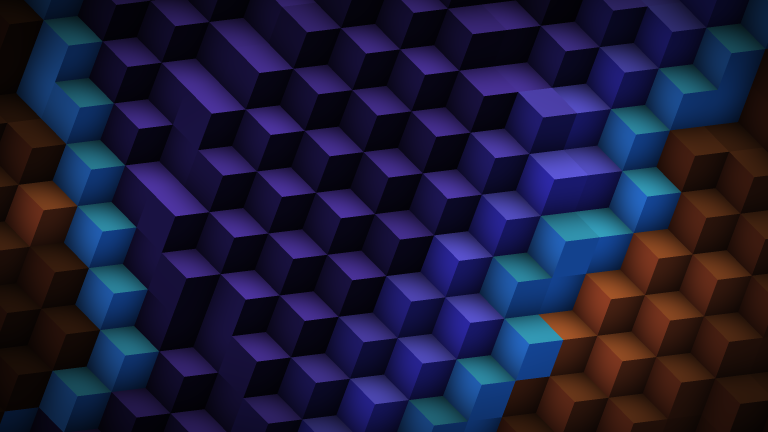
Reproduce this background procedurally as a Shadertoy shader.

```glsl
// Slanted stack of matte cubes in indigo, blue, cyan and rust with carved-out steps.
// Lengths are in canvas heights, with y pointing down inside the scene.

const vec2 ORIGIN = vec2(0.653, 0.456);       // near corner of cell (0,0,0)
const vec2 AXIS_X = vec2(-0.0580, -0.0590);   // projected cube edges, going away
const vec2 AXIS_Y = vec2(0.0786, -0.0097);
const vec2 AXIS_Z = vec2(-0.0318, 0.0845);
const int SAMPLES = 3;

float hash(vec2 p) {
    return fract(sin(dot(p, vec2(127.1, 311.7))) * 43758.5453);
}

float cross2(vec2 a, vec2 b) {
    return a.x * b.y - a.y * b.x;
}

// Screen position of the near corner of a cell
vec2 project(vec3 cell) {
    return ORIGIN + cell.x * AXIS_X + cell.y * AXIS_Y + cell.z * AXIS_Z;
}

// Front layer fills the middle, the next one the sides, with a few cubes missing
bool isSolid(vec3 cell) {
    float layer = cell.x + cell.y + cell.z;
    if (layer < -0.5) return false;
    if (layer > 1.5) return true;
    vec2 p = project(cell);
    if (layer > 0.5) {
        bool outer = p.x < 0.12 || p.x > 1.52;
        return !(outer && hash(cell.xy) < 0.25);
    }
    float leftEdge = 0.389 + 1.21 * pow(abs(p.y - 0.544), 2.0);
    float rightEdge = 1.320 - 0.821 * pow(abs(p.y - 0.463), 2.0);
    return p.x > leftEdge && p.x < rightEdge;
}

// Picks the colour of the face whose normal is the given axis
vec3 pickFace(vec3 normal, vec3 right, vec3 left, vec3 top) {
    return right * normal.x + left * normal.y + top * normal.z;
}

float glow(vec2 p, vec2 center, float radius) {
    vec2 d = (p - center) / radius;
    return exp(-dot(d, d));
}

// Colour bands: rust outside, a cyan border, then blue fading to indigo
vec3 cubeColor(vec3 cell, vec3 normal) {
    vec2 p = project(cell);
    float fromLeft = p.x - 0.120 - 0.187 * p.y + 2.2 * max(0.0, p.y - 0.856);
    float fromRight = 1.096 + 0.78 * (0.891 - p.y) - p.x;
    float inside = min(fromLeft, fromRight);

    vec3 indigo = pickFace(normal, vec3(0.025, 0.018, 0.075),
                           vec3(0.085, 0.060, 0.220), vec3(0.260, 0.175, 0.540));
    vec3 blue = pickFace(normal, vec3(0.085, 0.085, 0.370),
                         vec3(0.150, 0.135, 0.560), vec3(0.310, 0.290, 0.720));
    vec3 cyan = pickFace(normal, vec3(0.070, 0.240, 0.520),
                         vec3(0.130, 0.360, 0.680), vec3(0.180, 0.540, 0.640));
    vec3 rust = pickFace(normal, vec3(0.300, 0.140, 0.080),
                         vec3(0.600, 0.260, 0.150), vec3(0.690, 0.360, 0.170));

    float variation = mix(0.90, 1.10, hash(cell.xy + 7.0));
    if (inside < -0.09) {
        float heat = glow(p, vec2(1.46, 0.76), 0.34) + glow(p, vec2(0.06, 0.50), 0.10);
        return rust * mix(0.32, 1.0, min(heat, 1.0)) * variation;
    }
    if (inside < 0.09) return cyan * variation;
    return mix(blue, indigo, smoothstep(0.20, 0.47, fromRight)) * variation;
}

// Darkens a face towards a cube that rises beside it
float occlusion(vec3 front, vec3 direction, float along) {
    return isSolid(front + direction) ? 1.0 - 0.42 * along * along : 1.0;
}

// Walks through the cell grid along the view direction to the first cube
vec3 renderCubes(vec2 p) {
    vec3 ray = vec3(cross2(AXIS_Y, AXIS_Z), cross2(AXIS_Z, AXIS_X), cross2(AXIS_X, AXIS_Y));
    ray /= ray.x + ray.y + ray.z;
    vec2 q = p - ORIGIN;
    vec3 start = vec3(cross2(q, AXIS_Y), cross2(AXIS_X, q), 0.0) / cross2(AXIS_X, AXIS_Y);
    start -= ray * (start.x + start.y);

    vec3 cell = floor(start);
    vec3 normal = vec3(0.0, 0.0, 1.0);
    float travel = 0.0;
    for (int i = 0; i < 8; i++) {
        if (isSolid(cell)) break;
        vec3 t = (cell + 1.0 - start) / ray;
        travel = min(t.x, min(t.y, t.z));
        normal = t.x <= travel ? vec3(1, 0, 0) : t.y <= travel ? vec3(0, 1, 0) : vec3(0, 0, 1);
        cell += normal;
    }

    vec3 local = clamp(start + ray * travel - cell, 0.0, 1.0);
    vec3 front = cell - normal;
    float shade = occlusion(front, normal.yzx, dot(local, normal.yzx))
                * occlusion(front, normal.zxy, dot(local, normal.zxy));
    return cubeColor(cell, normal) * shade;
}

void mainImage(out vec4 fragColor, in vec2 fragCoord) {
    // Supersampling smooths the face edges
    vec3 color = vec3(0.0);
    for (int i = 0; i < SAMPLES * SAMPLES; i++) {
        vec2 offset = (vec2(i % SAMPLES, i / SAMPLES) + 0.5) / float(SAMPLES) - 0.5;
        vec2 p = (fragCoord + offset) / iResolution.y;
        color += renderCubes(vec2(p.x, 1.0 - p.y));
    }
    color /= float(SAMPLES * SAMPLES);

    // Vignette
    vec2 centered = fragCoord / iResolution.xy - 0.5;
    color *= 1.08 - 0.75 * smoothstep(0.28, 0.75, length(centered));
    fragColor = vec4(color, 1.0);
}
```
